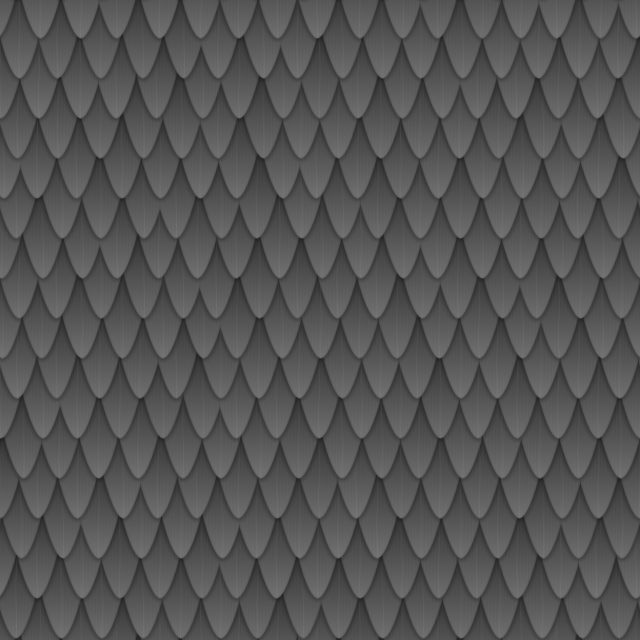
Give the GLSL for this pattern, as a WebGL 1 fragment shader.

```glsl
precision highp float;
// Overlapping rows of grey pointed scales, pale at the tip and shaded at the root.
uniform vec2 u_resolution;

#define COUNT 16.0        // scales across and rows down (even, so the stagger wraps)
#define TIP_LIFT 0.04     // height of the tips above the row line, in cells
#define HALF_WIDTH 0.48   // half width of a scale one row above its tip
#define TAPER 1.8         // outline exponent: 1 is a wedge, 2 a parabola
#define JITTER 0.1        // sideways wander of each scale, in cells
#define TIP_GREY 0.44
#define ROOT_GREY 0.215
#define TONE_VARIATION 0.02
#define SHADOW 0.2        // darkness cast on the scales behind
#define SHADOW_REACH 0.13
#define RIM 0.1           // darkening just inside the outline
#define RIB 0.022         // brightness of the central rib

float hash(vec2 cell) {
  return fract(sin(dot(cell, vec2(12.99, 78.23))) * 4375.85);
}

// Approximate distance to the outline, positive inside; the tip is at the origin.
float scaleDistance(vec2 p) {
  float a = abs(p.x) / HALF_WIDTH;
  float slope = TAPER * pow(a + 1e-5, TAPER - 1.0) / HALF_WIDTH;
  return (p.y - pow(a + 1e-5, TAPER)) / sqrt(1.0 + slope * slope);
}

// Closest scale of one row: distance, offset from its axis, random seed.
vec3 nearestScale(float x, float row, float height) {
  float stagger = 0.5 * (1.0 - mod(row, 2.0));
  float middle = floor(x - stagger + 0.5);
  vec3 nearest = vec3(-1e3, 0.0, 0.0);
  for (int i = -1; i <= 1; i++) {
    float column = middle + float(i);
    float seed = hash(mod(vec2(column, row), COUNT));
    float dx = x - stagger - column - JITTER * (2.0 * seed - 1.0);
    float d = scaleDistance(vec2(dx, height));
    if (d > nearest.x) nearest = vec3(d, dx, seed);
  }
  return nearest;
}

// Surface grey: root-to-tip gradient, fine streaks, wavy rib and soft rim.
float scaleGrey(vec3 s, float height) {
  float phase = 6.2832 * s.z;
  float grey = mix(TIP_GREY, ROOT_GREY, clamp(0.5 * height, 0.0, 1.0));
  grey += TONE_VARIATION * (fract(s.z * 57.0) - 0.5);
  grey += 0.004 * sin(s.y * 75.0 + phase + sin(height * 3.0))
        + 0.003 * sin(s.y * 131.0 - phase);
  float ribOffset = (s.y - 0.012 * sin(height * 4.0 + phase)) / 0.018;
  grey += RIB * exp(-ribOffset * ribOffset);
  return grey * (1.0 - RIM * (1.0 - smoothstep(0.0, 0.06, s.x)));
}

void main() {
  vec2 p = gl_FragCoord.xy / u_resolution * COUNT - vec2(0.0, TIP_LIFT);
  float softness = 0.8 * COUNT / min(u_resolution.x, u_resolution.y);
  float baseRow = floor(p.y);
  float grey = ROOT_GREY;

  // Lay the rows from back to front; higher rows overlap lower ones.
  for (int i = -2; i <= 1; i++) {
    float row = baseRow + float(i);
    float height = p.y - row;
    vec3 s = nearestScale(p.x, row, height);
    grey *= 1.0 - SHADOW * smoothstep(-SHADOW_REACH, 0.0, s.x);
    grey = mix(grey, scaleGrey(s, height), smoothstep(-softness, softness, s.x));
  }
  gl_FragColor = vec4(vec3(grey), 1.0);
}
```
